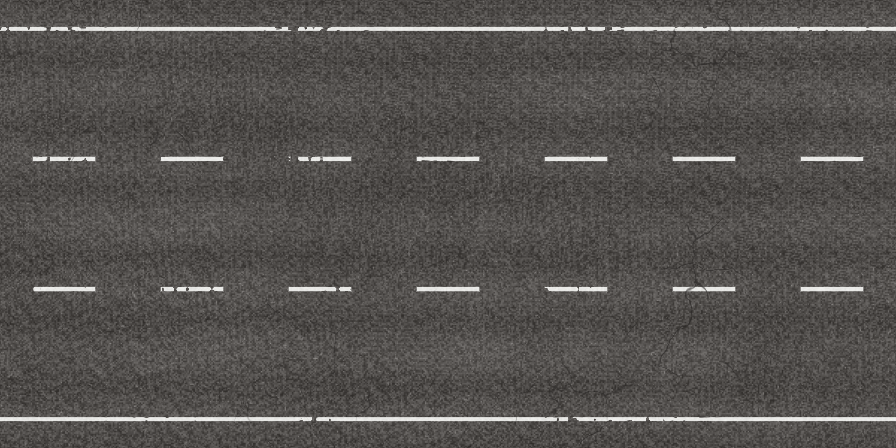
This texture is drawn by a Shadertoy shader. Its source:

```glsl
// Worn asphalt road with three lanes: solid edge lines, dashed dividers, wheel tracks and cracks.
#define LANES 3.0
#define LANE_HEIGHT 0.2905
#define DASHES 7.0
#define DASH_FILL 0.49
#define LINE_WIDTH 0.0102
#define GRAIN_SCALE 300.0
#define GRAIN_AMOUNT 0.19
#define TRACK_DARKNESS 0.055
#define CRACK_SCALE 7.0
#define CRACK_WIDTH 0.0011
#define ASPHALT vec3(0.337, 0.325, 0.315)
#define PAINT vec3(0.91, 0.91, 0.90)

float hash(vec2 p) {
    return fract(sin(dot(p, vec2(127.1, 311.7))) * 43758.545);
}

float noise(vec2 p) {
    vec2 i = floor(p), f = fract(p);
    f = f * f * (3.0 - 2.0 * f);
    return mix(mix(hash(i), hash(i + vec2(1, 0)), f.x),
               mix(hash(i + vec2(0, 1)), hash(i + vec2(1, 1)), f.x), f.y);
}

float fbm(vec2 p) {
    float sum = 0.0, amp = 0.5;
    for (int i = 0; i < 4; i++) {
        sum += amp * noise(p);
        p = p * 2.03 + 17.3;
        amp *= 0.5;
    }
    return sum / 0.9375;
}

// Distance to the border between the two nearest jittered cell points
float cellBorder(vec2 p) {
    vec2 cell = floor(p), nearest = vec2(9.0), second = vec2(9.0);
    for (int y = -1; y <= 1; y++)
    for (int x = -1; x <= 1; x++) {
        vec2 c = cell + vec2(x, y);
        vec2 r = c + vec2(hash(c), hash(c + 41.7)) - p;
        if (dot(r, r) < dot(nearest, nearest)) {
            second = nearest;
            nearest = r;
        } else if (dot(r, r) < dot(second, second)) {
            second = r;
        }
    }
    return (dot(second, second) - dot(nearest, nearest)) / (2.0 * length(second - nearest) + 1e-4);
}

// Sparse wandering cracks, 0 to 1
float cracks(vec2 p, float px) {
    vec2 warp = vec2(fbm(p * 14.0), fbm(p * 14.0 + 53.0)) - 0.5;
    float d = cellBorder((p + 0.07 * warp) * CRACK_SCALE) / CRACK_SCALE;
    float patches = smoothstep(0.58, 0.72, fbm(p * 3.2 + 8.0));
    float broken = smoothstep(0.3, 0.55, noise(p * 22.0 + 5.0));
    return patches * broken * (1.0 - smoothstep(CRACK_WIDTH - 0.5 * px, CRACK_WIDTH + 0.7 * px, d));
}

// Coverage of painted lines, with chipped edges
float markings(vec2 p, float lane, float px) {
    float row = floor(lane + 0.5);
    float onRoad = step(-0.5, row) * step(row, LANES + 0.5);
    float dist = abs(lane - row) * LANE_HEIGHT - 0.5 * LINE_WIDTH;
    if (row > 0.5 && row < LANES - 0.5) {
        float dashLength = 2.0 / DASHES;
        float along = abs(fract(p.x / dashLength) - 0.5) - 0.5 * DASH_FILL;
        dist = max(dist, along * dashLength);
    } else {
        dist += 0.0006;
    }
    float wear = smoothstep(0.45, 0.75, noise(p * 7.0 + 31.0));
    dist += 0.006 * wear * smoothstep(0.6, 0.9, noise(p * 110.0));
    return onRoad * (1.0 - smoothstep(-0.5 * px, 0.5 * px, dist));
}

void mainImage(out vec4 fragColor, in vec2 fragCoord) {
    float px = 1.0 / iResolution.y;
    vec2 p = fragCoord * px;
    float lane = (p.y - 0.5) / LANE_HEIGHT + 0.5 * LANES;

    // Wheel tracks and broad stains
    float trackOffset = (abs(fract(lane) - 0.5) - 0.26) / 0.13;
    float track = exp(-trackOffset * trackOffset);
    float stain = fbm(p * vec2(4.0, 7.0)) - 0.5;
    float tone = -TRACK_DARKNESS * track * (0.75 + 1.2 * stain) + 0.09 * stain;

    // Stone grain with a few pale chips
    float grain = noise(p * GRAIN_SCALE) - 0.5;
    float coarse = noise(p * GRAIN_SCALE * 0.47 + 71.0) - 0.5;
    float chips = smoothstep(0.82, 1.0, noise(p * GRAIN_SCALE * 0.8 + 19.0));
    tone += GRAIN_AMOUNT * (grain + 0.3 * coarse) + 0.12 * chips;
    vec3 color = ASPHALT + tone;

    // Paint, then cracks through everything
    vec3 paint = PAINT + 0.05 * grain - 0.04 * fbm(p * 30.0) + 0.02;
    color = mix(color, paint, markings(p, lane, px));
    color = mix(color, vec3(0.16, 0.15, 0.145), 0.6 * cracks(p, px));

    fragColor = vec4(clamp(color, 0.0, 1.0), 1.0);
}
```
